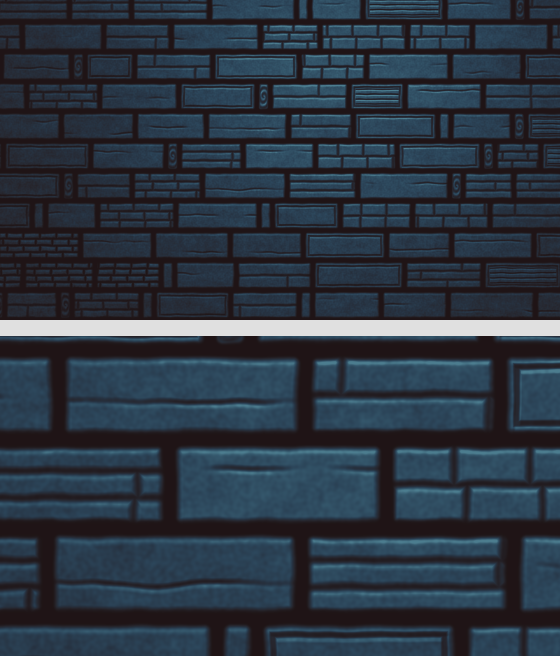
Top, the full canvas; bottom, a detail of the centre.
Give the GLSL for this texture, as a Shadertoy shader.

```glsl
// A wall of worn blue stone bricks in uneven running bond, with split, framed,
// louvred and spiral-carved blocks. A height field is built per brick, then its
// upward slope and a soft pool of light select a tone from a colour ramp.

#define ROWS 10.74        // courses over the canvas height
#define BRICK_W 2.57      // mean brick length, in course heights
#define JOINT 0.05        // half width of the mortar joint
#define BEVEL 0.10        // width of the rounded brick edge
#define JITTER 0.28       // variation of brick length
#define NARROW_ODDS 0.24  // share of bricks with a narrow filler block
#define RELIEF 2.3        // strength of edge highlights
#define GRAIN 0.75        // strength of surface mottling
#define GLOW_POS vec2(0.60, 0.76)

const vec3 RAMP[6] = vec3[6](
    vec3(0.12, 0.08, 0.085), vec3(0.15, 0.15, 0.18), vec3(0.15, 0.20, 0.26),
    vec3(0.17, 0.27, 0.35), vec3(0.21, 0.35, 0.43), vec3(0.30, 0.49, 0.56));

float hash(vec2 p) {
    vec3 q = fract(p.xyx * vec3(0.1031, 0.1030, 0.0973));
    q += dot(q, q.yzx + 33.33);
    return fract((q.x + q.y) * q.z);
}

// Gradient noise, about -0.7 to 0.7
float corner(vec2 cell, vec2 offset) {
    float a = 6.2832 * hash(cell + offset);
    return a;
}
float noise(vec2 p) {
    vec2 i = floor(p), f = p - i, w = f * f * (3.0 - 2.0 * f);
    vec4 g;
    for (int k = 0; k < 4; k++) {
        vec2 o = vec2(k & 1, k >> 1);
        float a = corner(i, o);
        g[k] = dot(vec2(cos(a), sin(a)), f - o);
    }
    return mix(mix(g.x, g.y, w.x), mix(g.z, g.w, w.x), w.y);
}

float roundBox(vec2 q, vec2 halfSize, float r) {
    vec2 d = abs(q) - halfSize + r;
    return length(max(d, 0.0)) + min(max(d.x, d.y), 0.0) - r;
}

// Joints that split a block into layers, each cut into pieces
float courses(vec2 q, vec2 halfSize, float layers, float pieceLen, float seed) {
    float t = (q.y / halfSize.y * 0.5 + 0.5) * layers;
    float s = q.x / pieceLen + hash(vec2(floor(t), seed));
    float dy = (0.5 - abs(fract(t) - 0.5)) * 2.0 * halfSize.y / layers;
    float dx = (0.5 - abs(fract(s) - 0.5)) * pieceLen;
    return smoothstep(0.0, 0.08, min(dx, dy));
}

float edgeAt(float i, float row) {
    return i + JITTER * (hash(vec2(i, row + 40.0)) - 0.5);
}

// Height of the wall, 0 in the mortar and 1 on a brick face
float wallHeight(vec2 p, out float tint) {
    p += 0.022 * vec2(noise(p * 3.0), noise(p * 3.0 + 50.0));
    float row = floor(p.y);
    float shift = 0.5 * mod(row, 2.0) + 0.35 * hash(vec2(row, 7.0));
    float u = p.x / BRICK_W + shift, i = floor(u);
    if (u < edgeAt(i, row)) i -= 1.0;
    else if (u >= edgeAt(i + 1.0, row)) i += 1.0;
    float lo = (edgeAt(i, row) - shift) * BRICK_W;
    float hi = (edgeAt(i + 1.0, row) - shift) * BRICK_W;

    // Narrow filler at the left end of some bricks
    float seed = hash(vec2(i, row) + 11.0);
    bool narrow = false;
    if (hash(vec2(i, row) + 23.0) < NARROW_ODDS) {
        float cut = lo + 0.45;
        narrow = p.x < cut;
        if (narrow) hi = cut; else lo = cut;
    }
    float mid = 0.5 * (lo + hi);
    vec2 q = vec2(p.x - mid, p.y - row - 0.5);
    vec2 b = vec2(0.5 * (hi - lo), 0.5) - JOINT;
    float d = roundBox(q, b, 0.09);
    float h = smoothstep(0.0, BEVEL, -d);
    float id = seed * 91.0;
    tint = hash(vec2(id, 3.0)) - 0.5;

    // Carving by kind of block
    bool tiny = row > 0.5 && row < 2.5 && mid < 7.5 - 2.5 * row;
    float frame = 1.0 - 0.65 * smoothstep(0.05, 0.015, abs(d + 0.13));
    if (narrow) {
        float r = length(q * vec2(1.0, 0.6));
        float ring = 0.5 + 0.5 * sin(r * 55.0 + atan(q.y, q.x));
        if (seed < 0.5) h *= mix(1.0, 0.4 + 0.6 * ring, smoothstep(0.03, 0.07, -d));
    } else if (tiny) {
        h *= courses(q, b, 4.0, 0.55, id);
    } else if (seed < 0.17) {
        h *= 0.2 + 0.8 * courses(q, b, 2.0 + floor(seed * 11.7), 0.85, id);
    } else if (seed < 0.40) {
        h *= 0.25 + 0.75 * courses(q, b, 2.0 + step(0.3, seed), 3.2, id);
    } else if (seed < 0.47) {
        float slat = smoothstep(0.0, 0.45, abs(fract(q.y * 6.0) - 0.5) * 2.0);
        h *= frame * mix(1.0, 0.2 + 0.8 * slat, smoothstep(0.15, 0.19, -d));
    } else if (seed < 0.60) {
        h *= frame;
    } else {
        float line = (tint * 0.5) + 0.07 * noise(vec2(p.x * 1.7, id));
        float fade = smoothstep(-0.15, 0.2, noise(vec2(p.x * 0.8, id + 9.0)));
        h *= 1.0 - 0.6 * fade * smoothstep(0.05, 0.0, abs(q.y - line));
    }
    return h;
}

vec3 wallColor(vec2 uv, float aspect) {
    vec2 p = uv * vec2(aspect, 1.0) * ROWS;
    float tint, unused;
    float h = wallHeight(p, tint);
    float slope = h - wallHeight(p + vec2(-0.012, 0.05), unused);

    // Pool of light, mottling and fine grain
    vec2 g = uv - GLOW_POS;
    float tone = 0.95 + 2.6 * exp(-5.0 * g.x * g.x - 1.8 * g.y * g.y);
    float mottle = 0.7 * noise(p * vec2(1.5, 3.0)) + 0.6 * noise(p * 7.0) + 0.7 * noise(p * 17.0);
    float lit = tone * (1.0 + 0.2 * tint) + GRAIN * mottle;
    lit = h * (lit + RELIEF * slope * tone / 3.0);

    float v = clamp(lit, 0.0, 4.999);
    int k = int(v);
    return mix(RAMP[k], RAMP[k + 1], fract(v));
}

void mainImage(out vec4 fragColor, in vec2 fragCoord) {
    // Four samples per pixel smooth every edge
    vec3 sum = vec3(0.0);
    for (int k = 0; k < 4; k++) {
        vec2 offset = vec2(k & 1, k >> 1) * 0.5 - 0.25;
        sum += wallColor((fragCoord + offset) / iResolution.xy, iResolution.x / iResolution.y);
    }
    fragColor = vec4(sum * 0.25, 1.0);
}
```
